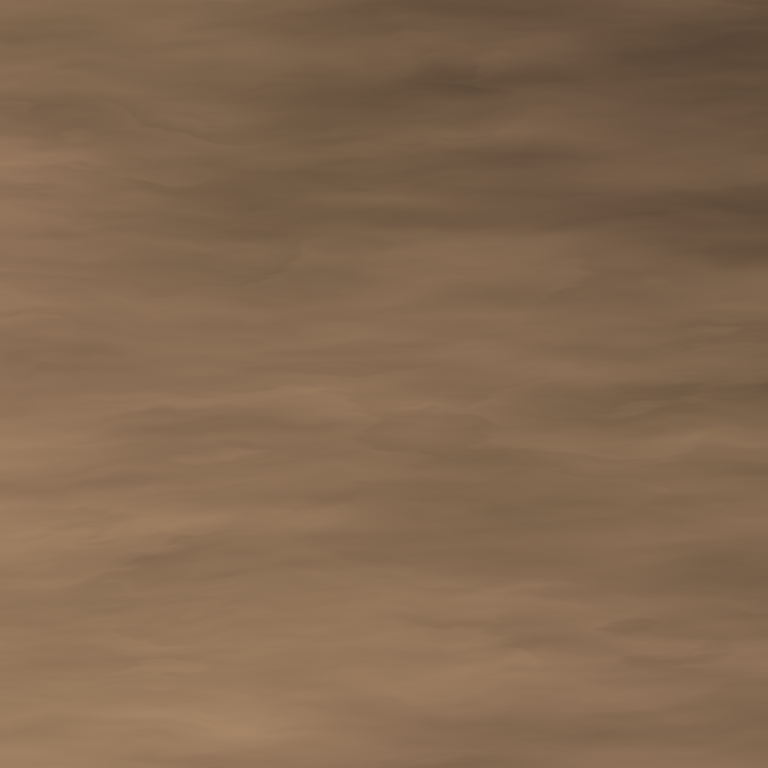
A three.js fragment shader for this texture:

```glsl
varying vec2 vUv;

float hash(vec2 p) {
  return fract(sin(dot(p, vec2(127.1, 311.7))) * 43758.5453);
}

float noise(vec2 p) {
  vec2 i = floor(p);
  vec2 f = fract(p);
  f = f * f * (3.0 - 2.0 * f);
  return mix(mix(hash(i), hash(i + vec2(1.0, 0.0)), f.x),
             mix(hash(i + vec2(0.0, 1.0)), hash(i + vec2(1.0, 1.0)), f.x), f.y);
}

float fbm(vec2 p) {
  float sum = 0.0;
  float amplitude = 0.5;
  for (int i = 0; i < 5; i++) {
    sum += amplitude * noise(p);
    p = mat2(1.0, 0.06, -0.15, 1.0) * p * 2.03 + vec2(17.3, 9.1);
    amplitude *= 0.48;
  }
  return sum;
}

// Height of the soft folds, stretched sideways
float folds(vec2 p) {
  return fbm(p * vec2(3.2, 19.0) + 4.0);
}

void main() {
  // Gently bend and ruffle the horizontal streaks
  vec2 p = vUv;
  p.y += 0.04 * (noise(vUv * vec2(2.5, 3.0) + 31.0) - 0.5);
  p.y += 0.024 * (fbm(vUv * vec2(10.0, 18.0) + 7.0) - 0.47);

  // Light falls off from the lower left to the upper right
  float tone = 0.96 - 0.50 * vUv.x - 0.62 * vUv.y;
  tone += 0.16 * smoothstep(0.7, 0.0, length(vUv));
  tone -= 0.12 * smoothstep(0.35, 0.0, length((vUv - 1.0) * vec2(0.8, 2.2)));

  // Broad patches and streaks
  float height = folds(p);
  tone += 0.50 * (fbm(p * vec2(2.0, 6.0) + 53.0) - 0.47);
  tone += 0.85 * (height - 0.47);

  // Relief along the fold edges, stronger in scattered patches
  float relief = folds(p + vec2(0.0, 0.004)) - folds(p - vec2(0.0, 0.004));
  float patches = smoothstep(0.4, 0.75, noise(vUv * vec2(4.0, 9.0) + 80.0));
  tone -= relief * mix(0.2, 0.6, patches);

  // Wispy layers: each shades slowly, then ends in a crisper edge
  float layer = fract(4.0 * fbm(p * vec2(3.5, 15.0) + 12.0));
  layer *= 1.0 - smoothstep(0.8, 1.0, layer);
  float broken = smoothstep(0.35, 0.8, noise(vUv * vec2(5.0, 11.0) + 95.0));
  tone += 0.15 * broken * (layer - 0.4);

  vec3 brown = mix(vec3(0.425, 0.338, 0.258), vec3(0.625, 0.50, 0.385), tone);

  // Slight drift between rosy and olive brown
  float tint = noise(vUv * vec2(2.5, 5.0) + 66.0) - 0.5;
  brown += tint * vec3(0.003, -0.003, 0.006);

  gl_FragColor = vec4(brown, 1.0);
}
```
